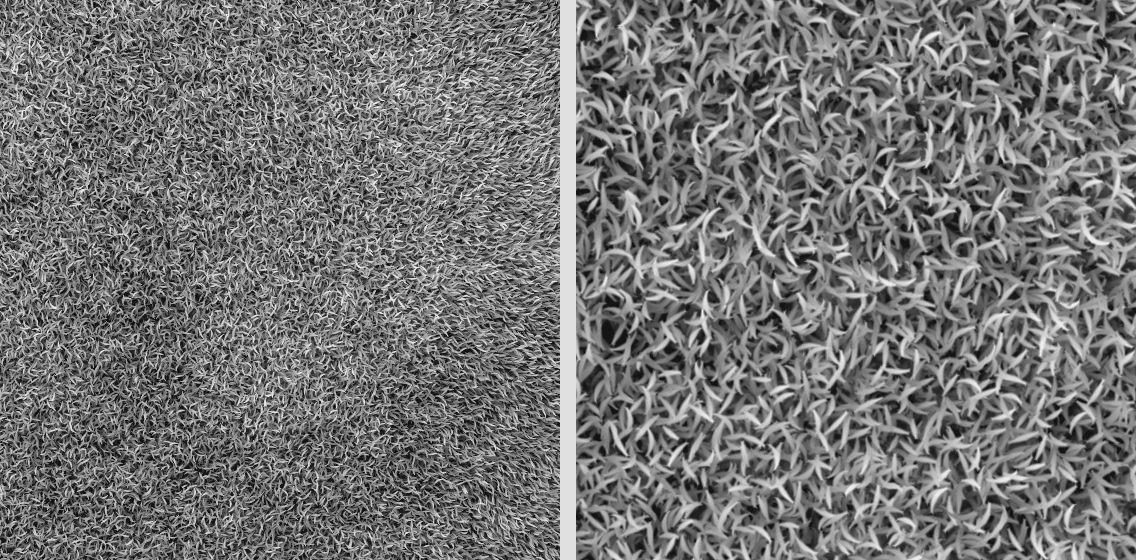
Left: the whole. Right: its middle third, enlarged.
This texture is drawn by a Shadertoy shader. Its source:

```glsl
// Dense grey turf: short curved blades, tangled at the left and combed sideways at the right.
#define LAYERS 8
#define CELLS 92.0
#define BLADE_HALF_LENGTH 0.0098
#define BLADE_HALF_WIDTH 0.0016
#define EDGE_SOFTNESS 0.0011
#define DEEP_SHADE 0.10
#define TOP_SHADE 0.68
#define SHADE_SPREAD 0.32
#define TIP_GLOW 0.20
#define CLUMP_CONTRAST 0.16
#define PATCH_CONTRAST 0.12

vec4 hash4(vec2 p) {
    vec4 phase = vec4(dot(p, vec2(127.1, 311.7)), dot(p, vec2(269.5, 183.3)),
                      dot(p, vec2(419.2, 371.9)), dot(p, vec2(97.3, 157.1)));
    return fract(sin(phase) * 43758.545);
}

float valueNoise(vec2 p) {
    vec2 cell = floor(p);
    vec2 f = fract(p);
    f = f * f * (3.0 - 2.0 * f);
    float low = mix(hash4(cell).x, hash4(cell + vec2(1.0, 0.0)).x, f.x);
    float high = mix(hash4(cell + vec2(0.0, 1.0)).x, hash4(cell + vec2(1.0, 1.0)).x, f.x);
    return mix(low, high, f.y);
}

// Heading of a blade; the pile becomes more orderly to the right
float bladeAngle(vec2 root, float random) {
    float combed = smoothstep(0.25, 1.0, root.x);
    float lean = mix(-0.55, 0.45, smoothstep(0.1, 0.9, root.y));
    lean += 0.3 * sin(root.x * 23.0 + 4.0 * sin(root.y * 17.0));
    return lean + mix(2.8, 0.65, combed) * (2.0 * random - 1.0);
}

// Returns coverage in x and position from root to tip in y
vec2 blade(vec2 p, float angle, float halfLength, float bend, float edge) {
    float c = cos(angle);
    float s = sin(angle);
    p = vec2(c * p.x + s * p.y, c * p.y - s * p.x);
    float along = p.x / halfLength;
    float side = p.y + bend * halfLength * (along * along - 0.4);
    float taper = 1.0 - 0.55 * smoothstep(0.1, 1.0, abs(along));
    float dist = max(abs(side) - BLADE_HALF_WIDTH * taper, abs(p.x) - halfLength);
    return vec2(1.0 - smoothstep(-edge, edge, dist), clamp(0.5 + 0.5 * along, 0.0, 1.0));
}

void mainImage(out vec4 fragColor, in vec2 fragCoord) {
    vec2 uv = fragCoord / iResolution.y;
    float edge = max(EDGE_SOFTNESS, 0.55 / iResolution.y);
    float shade = DEEP_SHADE;

    // Blades painted from the deep pile up to the surface
    for (int layer = 0; layer < LAYERS; layer++) {
        float height = float(layer) / float(LAYERS - 1);
        vec2 shift = vec2(0.37, 0.61) * float(layer);
        vec2 baseCell = floor(uv * CELLS + shift);
        float layerShade = mix(DEEP_SHADE, TOP_SHADE, height * height);

        for (int j = -1; j <= 1; j++) {
            for (int i = -1; i <= 1; i++) {
                vec2 cell = baseCell + vec2(i, j);
                vec4 rnd = hash4(cell + 17.0 * float(layer));
                vec4 look = hash4(cell.yx + 31.0 * float(layer) + 5.0);
                vec2 center = (cell + rnd.xy - shift) / CELLS;
                float halfLength = BLADE_HALF_LENGTH * mix(0.55, 1.0, rnd.w);
                vec2 hit = blade(uv - center, bladeAngle(center, rnd.z),
                                 halfLength, 0.9 * (look.x - 0.5), edge);
                float bladeShade = layerShade + SHADE_SPREAD * (look.y - 0.5)
                                 + TIP_GLOW * (hit.y - 0.5);
                shade = mix(shade, bladeShade, hit.x);
            }
        }
    }

    // Shaded hollows between tufts and broad, faint patches
    float clump = valueNoise(uv * 42.0) - 0.5;
    float patches = valueNoise(uv * vec2(4.0, 6.0) + 3.0) - 0.5;
    shade += CLUMP_CONTRAST * clump + PATCH_CONTRAST * patches;
    shade += 0.06 * (uv.y - 0.5) + 0.02;

    fragColor = vec4(vec3(clamp(shade, 0.08, 0.92)), 1.0);
}
```
